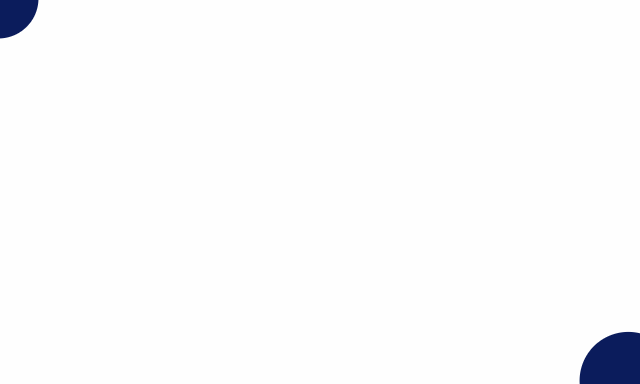
Write a WebGL 2 fragment shader that draws this background.

```glsl
#version 300 es
precision highp float;
// A plain white field with a navy disc cut off by two opposite corners:
// a small one at the upper left and a larger one at the lower right.
// Each disc is a distance function, measured in canvas widths.

uniform vec2 u_resolution;
out vec4 fragColor;

// Antialiased coverage of a disc, about one pixel soft at the rim
float disc(vec2 p, vec2 center, float radius) {
    float pixel = 1.0 / u_resolution.x;
    return clamp(0.5 - (length(p - center) - radius) / pixel, 0.0, 1.0);
}

void main() {
    vec2 p = gl_FragCoord.xy / u_resolution.x;
    float top = u_resolution.y / u_resolution.x;

    vec3 white = vec3(0.997);
    vec3 navy = vec3(0.043, 0.11, 0.361);

    // Corner discs
    float upperLeft = disc(p, vec2(-0.0024, top + 0.0024), 0.0625);
    float lowerRight = disc(p, vec2(0.9818, 0.0052), 0.0762);

    fragColor = vec4(mix(white, navy, max(upperLeft, lowerRight)), 1.0);
}
```
